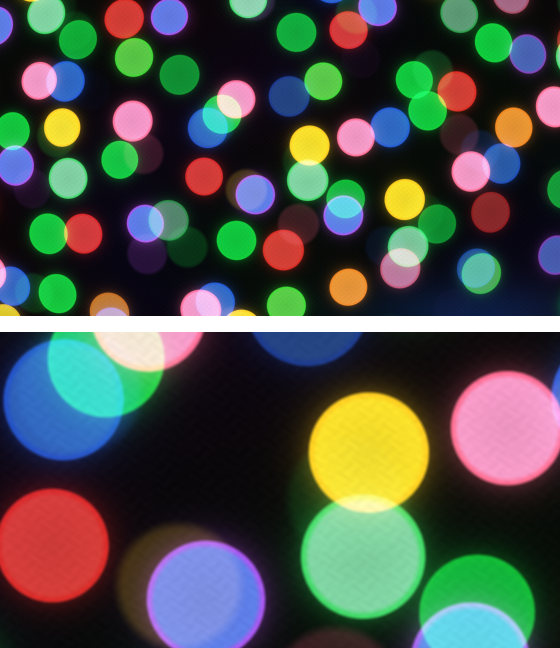
Top: the whole. Bottom: its middle third, enlarged.
Give the GLSL for this background, as a WebGL 1 fragment shader.

```glsl
precision highp float;
// Defocused coloured lamps on a near-black ground: translucent discs with
// tinted rims and soft halos, scattered by jittered grids and screen-blended.
// A second, sparser grid adds dim, softer discs further behind.

uniform vec2 u_resolution;

#define DISC_RADIUS 0.0625   // in canvas heights
#define LAMP_CELL 0.168      // grid pitch of the bright lamps
#define FAR_CELL 0.21        // grid pitch of the dim lamps
#define JITTER 0.94          // scatter inside a cell
#define EDGE 0.0026          // half width of the disc edge
#define HALO_GAIN 0.26
#define HALO_REACH 0.014
#define LENS_SQUEEZE 0.13    // radial flattening towards the corners
#define FAR_GAIN 0.20
#define GRAIN 0.010

vec3 hash3(vec2 p) {
    vec3 q = fract(p.xyx * vec3(0.1031, 0.1030, 0.0973));
    q += dot(q, q.yzx + 33.33);
    return fract((q.xxy + q.yzz) * q.zyx);
}

// Lamp colours by pick in 0..1: the core, and the more saturated rim
void lampColour(float pick, out vec3 core, out vec3 rim) {
    if (pick < 0.23)      { core = vec3(0.04, 0.79, 0.22); rim = vec3(0.05, 0.82, 0.20); }
    else if (pick < 0.29) { core = vec3(0.34, 0.81, 0.26); rim = vec3(0.20, 0.88, 0.16); }
    else if (pick < 0.39) { core = vec3(0.50, 0.84, 0.64); rim = vec3(0.16, 0.86, 0.32); }
    else if (pick < 0.53) { core = vec3(0.16, 0.40, 0.78); rim = vec3(0.10, 0.32, 0.86); }
    else if (pick < 0.64) { core = vec3(0.36, 0.48, 0.92); rim = vec3(0.74, 0.28, 0.96); }
    else if (pick < 0.77) { core = vec3(0.98, 0.60, 0.79); rim = vec3(1.00, 0.36, 0.50); }
    else if (pick < 0.88) { core = vec3(0.84, 0.22, 0.19); rim = vec3(0.86, 0.12, 0.10); }
    else if (pick < 0.96) { core = vec3(0.99, 0.89, 0.14); rim = vec3(1.00, 0.78, 0.08); }
    else                  { core = vec3(0.93, 0.58, 0.18); rim = vec3(0.96, 0.50, 0.08); }
}

vec3 screenBlend(vec3 a, vec3 b) {
    return 1.0 - (1.0 - a) * (1.0 - min(b, 1.0));
}

// Distance to a lamp centre, flattened along the ray from the lens axis
float lensDistance(vec2 p, vec2 centre, vec2 axis) {
    vec2 offset = p - centre;
    vec2 ray = centre - axis;
    return length(offset + ray * dot(offset, ray) * LENS_SQUEEZE);
}

// Bright lamp: core, rim and halo
vec3 brightLamp(float d, float radius, vec3 core, vec3 rim) {
    float inside = 1.0 - smoothstep(radius - EDGE, radius + EDGE, d);
    float band = smoothstep(0.84 * radius, 0.98 * radius, d);
    vec3 body = mix(core, rim, 0.8 * band) * (0.94 + 0.06 * d / radius);
    vec3 halo = rim * HALO_GAIN * exp(-max(d - radius, 0.0) / HALO_REACH);
    return mix(halo, body, inside);
}

// All lamps of one grid that can reach p
vec3 lampLayer(vec2 p, vec2 axis, float cell, float seed, bool isFar) {
    vec3 light = vec3(0.0);
    vec2 home = floor(p / cell);
    for (int j = -1; j <= 1; j++) {
        for (int i = -1; i <= 1; i++) {
            vec2 id = home + vec2(float(i), float(j));
            vec3 rnd = hash3(id + seed);
            vec2 centre = (id + 0.5 + JITTER * (rnd.xy - 0.5)) * cell;
            float d = lensDistance(p, centre, axis);
            float radius = DISC_RADIUS * (0.95 + 0.1 * rnd.z);
            // An even lattice sequence keeps the colour shares balanced
            float pick = fract(dot(id + seed, vec2(0.7549, 0.5698)));
            vec3 core, rim;
            lampColour(pick, core, rim);
            vec3 lamp;
            if (isFar) {
                float disc = 1.0 - smoothstep(0.88 * radius, 1.12 * radius, d);
                lamp = rim * FAR_GAIN * disc * smoothstep(0.2, 0.9, rnd.z);
            } else {
                float power = mix(0.62, 1.0, smoothstep(0.0, 0.3, fract(rnd.z * 7.3)));
                lamp = power * brightLamp(d, radius, core, rim);
            }
            light = screenBlend(light, lamp);
        }
    }
    return light;
}

// Dark ground with slow colour drifts and a blue glow low on the right
vec3 ground(vec2 p, vec2 axis) {
    vec3 drift = 0.5 + 0.5 * sin(p.x * vec3(3.1, 4.3, 5.2) + vec3(0.5, 2.6, 4.4)
                               + 1.6 * sin(p.y * vec3(5.3, 4.1, 3.7) + p.x));
    vec3 base = vec3(0.022, 0.020, 0.026) + vec3(0.022, 0.022, 0.042) * drift * drift;
    vec2 glow = (p - vec2(1.7 * axis.x, 0.0)) / vec2(0.38, 0.11);
    return base + vec3(0.01, 0.09, 0.19) * exp(-dot(glow, glow));
}

// Fine sensor mottling from layered sines
float mottle(vec2 p) {
    float a = sin(p.x * 413.0 + 2.0 * sin(p.y * 367.0));
    float b = sin(p.y * 521.0 + 2.0 * sin(p.x * 287.0 + p.y * 91.0));
    return 0.5 * (a + b);
}

void main() {
    vec2 p = gl_FragCoord.xy / u_resolution.y;
    vec2 axis = 0.5 * u_resolution / u_resolution.y;
    vec3 colour = ground(p, axis);
    colour = screenBlend(colour, lampLayer(p, axis, FAR_CELL, 71.0, true));
    colour = screenBlend(colour, lampLayer(p, axis, LAMP_CELL, 23.0, false));
    colour += GRAIN * mottle(p) * (0.5 + colour);
    gl_FragColor = vec4(clamp(colour, 0.0, 1.0), 1.0);
}
```
